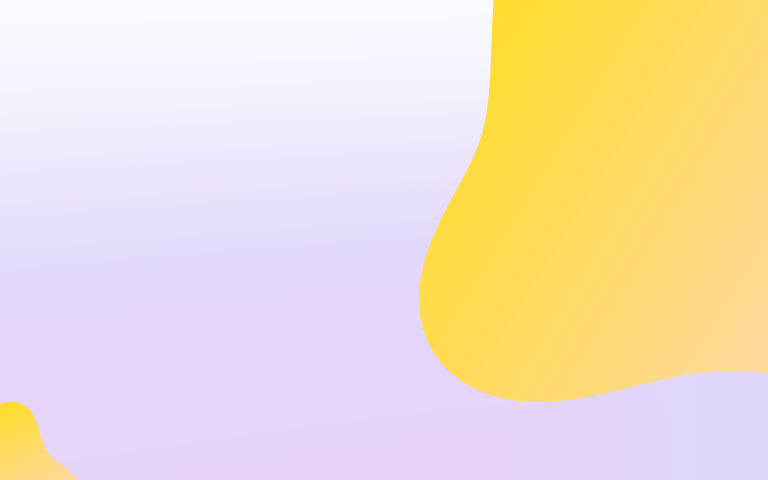
A Shadertoy shader for this background:

```glsl
// Soft lavender sky-like gradient with two smooth golden blobs in opposite corners.

// Curve control points in canvas heights, origin at the lower left;
// each cubic shares its end point with the next one.
const int LARGE_CURVES = 5;
const vec2 LARGE_OUTLINE[16] = vec2[16](
    vec2(1.031, 1.042), vec2(1.018, 0.875), vec2(1.029, 0.800),
    vec2(1.000, 0.708), vec2(0.971, 0.617), vec2(0.873, 0.506),
    vec2(0.873, 0.375), vec2(0.873, 0.246), vec2(0.977, 0.1625),
    vec2(1.121, 0.1625), vec2(1.258, 0.1625), vec2(1.383, 0.227),
    vec2(1.515, 0.227), vec2(1.558, 0.227), vec2(1.602, 0.223),
    vec2(1.646, 0.2125));
const vec2 LARGE_CORNER = vec2(1.646, 1.042);

const int SMALL_CURVES = 3;
const vec2 SMALL_OUTLINE[10] = vec2[10](
    vec2(-0.017, 0.150), vec2(-0.004, 0.160), vec2(0.012, 0.1625),
    vec2(0.025, 0.1625), vec2(0.085, 0.1625), vec2(0.077, 0.083),
    vec2(0.104, 0.052), vec2(0.117, 0.035), vec2(0.146, 0.025),
    vec2(0.171, -0.0125));
const vec2 SMALL_CORNER = vec2(-0.017, -0.0125);

const int CURVE_STEPS = 20;
const float CANVAS_ASPECT = 1.6;

// Fill colours and gradient axes
const vec3 GOLD = vec3(1.0, 0.867, 0.18);
const vec3 PEACH = vec3(1.0, 0.850, 0.60);
const vec2 LARGE_START = vec2(1.042, 1.0);
const vec2 LARGE_END = vec2(1.752, 0.562);
const vec2 SMALL_START = vec2(0.0, 0.15);
const vec2 SMALL_END = vec2(0.09, -0.02);

// Backdrop colours from top to bottom
const int STOPS = 6;
const float STOP_DEPTH[6] = float[6](0.0, 0.17, 0.36, 0.55, 0.72, 1.0);
const vec3 STOP_COLOR[6] = vec3[6](
    vec3(0.985, 0.982, 1.0), vec3(0.960, 0.954, 0.996),
    vec3(0.920, 0.897, 0.986), vec3(0.888, 0.846, 0.985),
    vec3(0.898, 0.838, 0.983), vec3(0.905, 0.825, 0.972));
const vec3 CORNER_TINT = vec3(0.878, 0.840, 0.985);
const float TILT = 0.15;

// Adds one edge: x keeps the squared distance, y flips sign per crossing.
void addEdge(vec2 p, vec2 a, vec2 b, inout vec2 field) {
    vec2 edge = b - a, rel = p - a;
    vec2 gap = rel - edge * clamp(dot(rel, edge) / max(dot(edge, edge), 1e-9), 0.0, 1.0);
    field.x = min(field.x, dot(gap, gap));
    if ((a.y > p.y) != (b.y > p.y) && rel.x < edge.x * rel.y / edge.y) field.y = -field.y;
}

void addCurve(vec2 p, vec2 a, vec2 b, vec2 c, vec2 d, inout vec2 field) {
    vec2 last = a;
    for (int i = 1; i <= CURVE_STEPS; i++) {
        float t = float(i) / float(CURVE_STEPS), s = 1.0 - t;
        vec2 next = s * s * s * a + 3.0 * s * t * (s * b + t * c) + t * t * t * d;
        addEdge(p, last, next, field);
        last = next;
    }
}

// Signed distances, negative inside
float largeBlob(vec2 p) {
    vec2 field = vec2(1e3, 1.0);
    for (int i = 0; i < LARGE_CURVES; i++) {
        int k = 3 * i;
        addCurve(p, LARGE_OUTLINE[k], LARGE_OUTLINE[k + 1],
                 LARGE_OUTLINE[k + 2], LARGE_OUTLINE[k + 3], field);
    }
    addEdge(p, LARGE_OUTLINE[3 * LARGE_CURVES], LARGE_CORNER, field);
    addEdge(p, LARGE_CORNER, LARGE_OUTLINE[0], field);
    return field.y * sqrt(field.x);
}

float smallBlob(vec2 p) {
    vec2 field = vec2(1e3, 1.0);
    for (int i = 0; i < SMALL_CURVES; i++) {
        int k = 3 * i;
        addCurve(p, SMALL_OUTLINE[k], SMALL_OUTLINE[k + 1],
                 SMALL_OUTLINE[k + 2], SMALL_OUTLINE[k + 3], field);
    }
    addEdge(p, SMALL_OUTLINE[3 * SMALL_CURVES], SMALL_CORNER, field);
    addEdge(p, SMALL_CORNER, SMALL_OUTLINE[0], field);
    return field.y * sqrt(field.x);
}

vec3 goldFill(vec2 p, vec2 start, vec2 end) {
    vec2 axis = end - start;
    return mix(GOLD, PEACH, clamp(dot(p - start, axis) / dot(axis, axis), 0.0, 1.0));
}

vec3 backdrop(vec2 p) {
    float depth = (1.0 - p.y) * (1.0 + TILT * (p.x - 0.5));
    vec3 color = STOP_COLOR[0];
    for (int i = 1; i < STOPS; i++) {
        float t = (depth - STOP_DEPTH[i - 1]) / (STOP_DEPTH[i] - STOP_DEPTH[i - 1]);
        color = mix(color, STOP_COLOR[i], clamp(t, 0.0, 1.0));
    }
    float corner = smoothstep(1.0, 1.55, p.x) * smoothstep(0.5, 0.2, p.y);
    return mix(color, CORNER_TINT, corner);
}

void mainImage(out vec4 fragColor, in vec2 fragCoord) {
    vec2 p = fragCoord / iResolution.xy * vec2(CANVAS_ASPECT, 1.0);
    float pixel = 1.0 / iResolution.y;
    vec3 color = backdrop(p);
    float large = clamp(0.5 - largeBlob(p) / pixel, 0.0, 1.0);
    float small = clamp(0.5 - smallBlob(p) / pixel, 0.0, 1.0);
    color = mix(color, goldFill(p, LARGE_START, LARGE_END), large);
    color = mix(color, goldFill(p, SMALL_START, SMALL_END), small);
    fragColor = vec4(color, 1.0);
}
```
